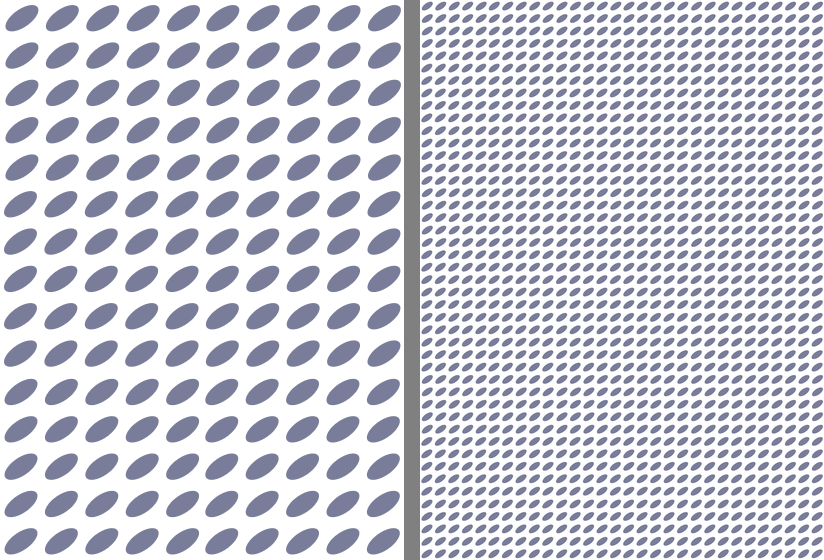
Left, the tile; right, the same tile 3 across and 3 down.
Give the GLSL for this pattern, as a Shadertoy shader.

```glsl
// Slate-blue slanted ovals in a regular grid on white, with slight shifts between blocks.

const vec2 REPEATS = vec2(10.0, 15.0);         // ovals across and down
const vec2 BLOCK = vec2(5.0);                  // ovals per block sharing one shift
const vec2 RADII = vec2(0.0341, 0.0159);       // half axes, in canvas heights
const float TILT = 0.611;                      // slant in radians
const vec3 PAPER = vec3(1.0);
const vec3 SLATE = vec3(0.475, 0.490, 0.600);

// Sideways shift of the left and right block, then the lift, in cells, per band from the top
const vec3 BAND_SHIFT[3] = vec3[3](
    vec3(0.043, 0.016, 0.012),
    vec3(0.007, 0.004, 0.029),
    vec3(0.020, -0.011, 0.000));

// Approximate signed distance to an axis-aligned ellipse
float ellipseDistance(vec2 p, vec2 radii) {
    float k = length(p / radii);
    float slope = length(p / (radii * radii));
    return k * (k - 1.0) / max(slope, 1e-4);
}

vec2 blockShift(vec2 cell) {
    vec2 block = floor(cell / BLOCK);
    vec3 band = BAND_SHIFT[clamp(2 - int(block.y), 0, 2)];
    return vec2(block.x < 0.5 ? band.x : band.y, band.z);
}

void mainImage(out vec4 fragColor, in vec2 fragCoord) {
    // Whole cells fill the canvas, so opposite edges join
    vec2 grid = fragCoord / iResolution.xy * REPEATS;
    vec2 cell = mod(floor(grid), REPEATS);
    vec2 local = fract(grid) - 0.5 - blockShift(cell);

    // Back to canvas heights, turned along the oval
    vec2 p = local / REPEATS * iResolution.xy / iResolution.y;
    float c = cos(TILT), s = sin(TILT);
    p = vec2(c * p.x + s * p.y, c * p.y - s * p.x);

    // One-pixel smooth edge
    float coverage = clamp(0.5 - ellipseDistance(p, RADII) * iResolution.y, 0.0, 1.0);
    fragColor = vec4(mix(PAPER, SLATE, coverage), 1.0);
}
```
